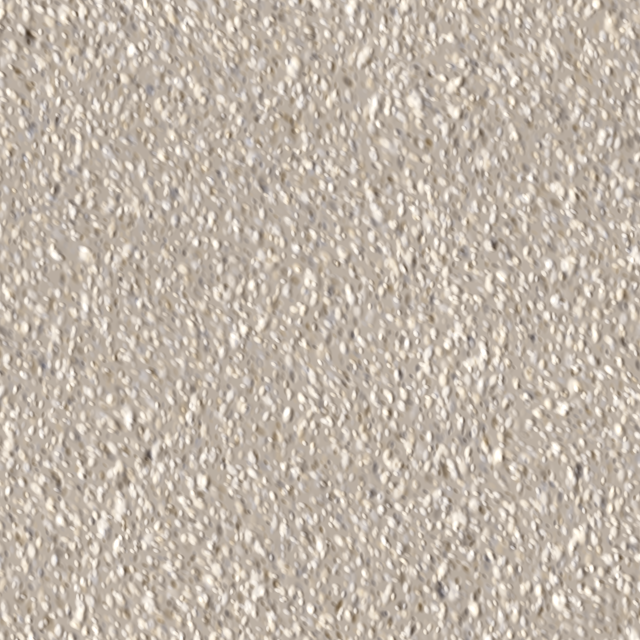
A WebGL 1 fragment shader for this texture:

```glsl
precision highp float;
uniform vec2 u_resolution;

vec3 hash3(vec2 cell) {
  vec3 p = fract(cell.xyx * vec3(0.1031, 0.1030, 0.0973));
  p += dot(p, p.yxz + 33.33);
  return fract((p.xxy + p.yzz) * p.zyx);
}

mat2 turn(float angle) {
  float c = cos(angle), s = sin(angle);
  return mat2(c, -s, s, c);
}

// Soft-edged elliptical grain, one at its core
float grain(vec2 offset, vec2 radius) {
  return smoothstep(1.0, 0.2, length(offset / radius));
}

// Cellular scatter of leaning grains: x is the tone, y the warmth
vec2 grainLayer(vec2 p, float rarity) {
  vec2 cell = floor(p);
  vec2 sum = vec2(0.0);
  for (int j = -1; j <= 1; j++) {
    for (int i = -1; i <= 1; i++) {
      vec2 id = cell + vec2(float(i), float(j));
      vec3 place = hash3(id);
      vec3 look = hash3(id + 71.7);
      mat2 spin = turn((place.z - 0.5) * 1.3);
      vec2 radius = vec2(0.45, 0.75) * mix(0.7, 1.1, look.x);
      vec2 offset = p - id - place.xy;
      float body = grain(spin * offset, radius);
      float shadow = grain(spin * (offset - vec2(0.22, -0.12)), radius);
      float present = step(rarity, fract(look.x * 17.0 + look.z));
      float tone = look.y * 2.0 - 0.7;
      sum += present * vec2(tone * (body - 0.5 * shadow), body * (look.z - 0.5));
    }
  }
  return sum;
}

void main() {
  vec2 uv = gl_FragCoord.xy / u_resolution.y;
  vec2 p = turn(0.33) * uv;

  // Gentle bends keep the grains from lining up
  p += 0.004 * sin(p.yx * vec2(23.0, 19.0) + 2.0 * sin(p * 11.0));

  vec2 medium = grainLayer(p * 54.0 + 40.0, 0.0);
  vec2 fine = grainLayer(turn(0.12) * p * 84.0 + 190.0, 0.0);
  vec2 pebbles = grainLayer(turn(-0.2) * p * 37.0 + 310.0, 0.82);

  // Broad drift in relief and brightness
  float drift = sin(uv.x * 5.0 + 1.5 * sin(uv.y * 4.0)) * sin(uv.y * 6.0 + uv.x * 3.0);
  float relief = 1.0 + 0.1 * drift + 0.12 * smoothstep(0.1, 0.7, abs(uv.x - uv.y + 0.35));
  float tone = relief * (0.30 * medium.x + 0.24 * fine.x + 0.33 * pebbles.x);
  float warmth = 0.07 * medium.y + 0.05 * fine.y + 0.06 * pebbles.y;

  vec3 sand = vec3(0.73, 0.684, 0.635) + 0.01 * drift;
  vec3 color = sand + tone * vec3(1.0, 1.02, 1.02) + warmth * vec3(0.5, 0.0, -1.0);

  // Roll off the brightest grains to a warm white
  vec3 glare = max(color - vec3(0.9, 0.87, 0.82), 0.0);
  color -= 0.5 * glare;
  gl_FragColor = vec4(clamp(color, 0.0, 1.0), 1.0);
}
```
